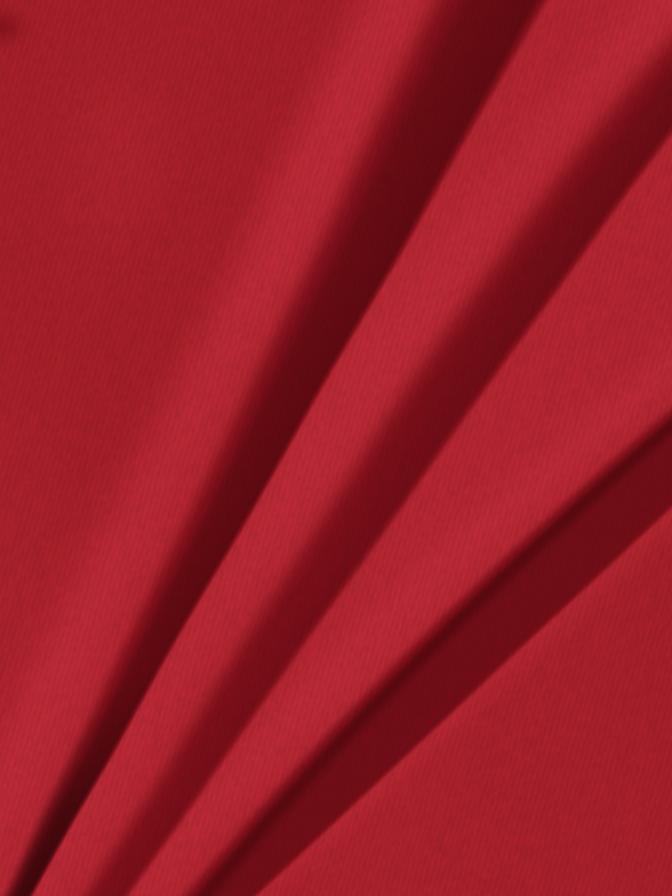
A Shadertoy shader for this texture:

```glsl
// Red knit cloth gathered into three diagonal folds that fan out from the lower left.

float hash(vec2 cell) {
    vec3 q = fract(vec3(cell.xyx) * 0.1031);
    q += dot(q, q.yzx + 33.33);
    return fract((q.x + q.y) * q.z);
}

float noise(vec2 p) {
    vec2 i = floor(p), f = fract(p);
    f = f * f * (3.0 - 2.0 * f);
    return mix(mix(hash(i), hash(i + vec2(1, 0)), f.x),
               mix(hash(i + vec2(0, 1)), hash(i + vec2(1, 1)), f.x), f.y);
}

float bump(float x, float width) {
    return exp(-x * x / (width * width));
}

// Slanted ribs broken into small stitches, about -1 to 1
float knit(vec2 p) {
    vec2 thread = mat2(0.96, 0.28, -0.28, 0.96) * p;
    thread.x += 0.002 * noise(p * 25.0);
    float ribs = sin(thread.x * 1080.0);
    float stitches = noise(thread * vec2(330.0, 150.0)) - 0.5;
    float grain = noise(p * 260.0 + 17.0) - 0.5;
    return 0.35 * ribs + 0.9 * stitches + 0.6 * grain;
}

// Shadow between a rounded crest and the crisp edge where it falls on the cloth
float foldShadow(float x, float crest, float edge, float roll, float blur) {
    float turn = smoothstep(-roll, 0.5 * roll, x - crest);
    return turn * (1.0 - smoothstep(-blur, blur, x - edge));
}

void mainImage(out vec4 fragColor, in vec2 fragCoord) {
    vec2 p = fragCoord / iResolution.y;
    float x = p.x, y = p.y, y4 = y * y * y * y;
    x += 0.003 * (noise(p * 7.0) - 0.5);

    // Each fold runs along a crest line and a shadow edge, both given as x over y
    vec3 crest = vec3(0.013 + 0.492 * y,
                      0.102 + 0.63 * y + 0.075 * y4,
                      0.215 + 0.82 * y + 0.33 * y * y);
    vec3 edge = vec3(0.033 + 0.575 * y,
                     0.143 + 0.70 * y + 0.02 * y4,
                     0.286 + 1.07 * y);
    vec3 roll = vec3(0.018 + 0.032 * y, 0.026 + 0.026 * y, 0.024);
    vec3 blur = vec3(0.005 + 0.008 * y4, 0.009, 0.007);
    vec3 depth = vec3(0.93 - 0.08 * y, 0.66 + 0.14 * y, 0.70);

    float shadow = 0.0, light = 0.0;
    for (int i = 0; i < 3; i++) {
        float d = x - crest[i];
        float s = foldShadow(x, crest[i], edge[i], roll[i], blur[i]);
        float across = clamp(d / (edge[i] - crest[i]), 0.0, 1.0);
        float bounce = i == 2 ? 0.0 : 0.12 * (1.0 - across);
        shadow = max(shadow, s * (depth[i] - bounce));
        light += 0.5 * bump(d + 0.065, 0.035);
    }

    // Tight crease under the lowest crest and deep gaps where the folds meet
    shadow += 0.24 * bump(x - crest.z - 0.014, 0.012);
    float gap = foldShadow(x, crest.x, edge.x, roll.x, blur.x);
    float deep = 0.38 * gap * (1.0 - smoothstep(0.0, 0.28, y));

    // Broad tone of the flat cloth on either side
    float leftPanel = 1.0 - smoothstep(-0.15, -0.07, x - crest.x);
    float rightPanel = smoothstep(0.0, 0.05, x - edge.z);
    float waves = noise(p * vec2(5.0, 3.0) + 4.0) - 0.5;
    float dim = 0.75 * leftPanel + 0.65 * rightPanel + 0.3 + 0.5 * waves - light;
    dim += 0.35 * bump(x - crest.x + 0.15, 0.05) * smoothstep(0.2, 0.9, y);
    dim -= 0.4 * bump(length((p - vec2(0.13, 0.82)) * vec2(1.0, 0.6)), 0.06);
    shadow += 0.4 * bump(length((p - vec2(0.0, 0.97)) * vec2(1.0, 1.4)), 0.03);

    vec3 cloth = mix(vec3(0.70, 0.15, 0.20), vec3(0.64, 0.12, 0.16), clamp(dim, -0.2, 1.2));
    vec3 shade = mix(vec3(0.49, 0.06, 0.10), vec3(0.34, 0.035, 0.055),
                     smoothstep(0.5, 1.0, shadow));
    vec3 color = mix(cloth, shade, smoothstep(0.0, 0.6, shadow));
    color = mix(color, vec3(0.17, 0.025, 0.035), clamp(deep * 1.6, 0.0, 0.8));

    color *= 1.0 + 0.06 * knit(p) * (1.0 - 0.4 * clamp(shadow, 0.0, 1.0));
    fragColor = vec4(color, 1.0);
}
```
